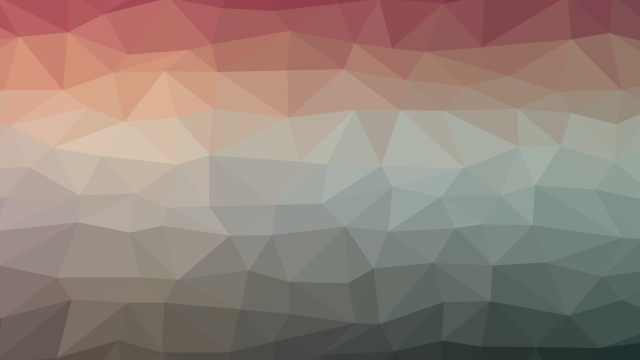
This background is drawn by a WebGL 2 fragment shader. Its source:

```glsl
#version 300 es
precision highp float;
// Low-poly backdrop: a jittered grid of points is split into triangles, and
// each triangle takes one flat colour from a smooth two-sided gradient that
// runs from dark green-grey at the bottom through pale sand to rose at the top.
uniform vec2 u_resolution;
out vec4 outColor;

const vec2 CELL = vec2(0.15, 0.107); // grid spacing in canvas heights

vec2 hash2(vec2 p) {
    return fract(sin(vec2(dot(p, vec2(127.1, 311.7)), dot(p, vec2(269.5, 183.3)))) * 43758.5453);
}

// Grid point moved by a random part of its cell
vec2 gridPoint(vec2 id) {
    return (id + 0.25 + (hash2(id) - 0.5) * vec2(0.78, 0.66)) * CELL;
}

float cross2(vec2 a, vec2 b) {
    return a.x * b.y - a.y * b.x;
}

float area(vec2 a, vec2 b, vec2 c) {
    return cross2(b - a, c - a);
}

// Signed distance to the line a-b, positive on its left
float edgeDistance(vec2 p, vec2 a, vec2 b) {
    return cross2(normalize(b - a), p - a);
}

// Smooth colour field; uv runs from 0 to 1 across the canvas
vec3 gradient(vec2 uv) {
    vec3 leftSide[6] = vec3[6](
        vec3(0.34, 0.29, 0.29), vec3(0.49, 0.43, 0.42), vec3(0.65, 0.59, 0.59),
        vec3(0.79, 0.70, 0.66), vec3(0.80, 0.54, 0.46), vec3(0.70, 0.31, 0.36));
    vec3 rightSide[6] = vec3[6](
        vec3(0.13, 0.20, 0.19), vec3(0.32, 0.40, 0.37), vec3(0.50, 0.58, 0.55),
        vec3(0.62, 0.66, 0.61), vec3(0.58, 0.47, 0.40), vec3(0.45, 0.22, 0.27));
    uv = clamp(uv, 0.0, 1.0);
    float h = uv.y * 5.0;
    int i = min(int(h), 4);
    float t = h - float(i);
    vec3 left = mix(leftSide[i], leftSide[i + 1], t);
    vec3 right = mix(rightSide[i], rightSide[i + 1], t);
    vec3 color = mix(left, right, uv.x);

    // Warm column at the left, strongest below the rose band
    float warm = exp(-pow((uv.x - 0.21) / 0.17, 2.0));
    color += vec3(0.075, 0.065, 0.03) * warm * (1.0 - 0.6 * smoothstep(0.8, 1.0, uv.y));

    // Peach glow on the upper left and cool glow right of the centre
    vec2 peach = (uv - vec2(0.18, 0.70)) / vec2(0.30, 0.10);
    vec2 cool = (uv - vec2(0.62, 0.52)) / vec2(0.25, 0.16);
    color += vec3(0.03, 0.02, 0.0) * exp(-dot(peach, peach));
    color += vec3(0.0, 0.03, 0.04) * exp(-dot(cool, cool));
    return color;
}

// Adds one flat triangle, weighted by its soft-edged coverage of the pixel
void addTriangle(inout vec4 sum, vec2 p, vec2 a, vec2 b, vec2 c) {
    float d = min(edgeDistance(p, a, b), min(edgeDistance(p, b, c), edgeDistance(p, c, a)));
    float coverage = clamp(0.5 + d * u_resolution.y, 0.0, 1.0);
    if (coverage <= 0.0) return;
    vec2 center = (a + b + c) / 3.0;
    float shade = (hash2(floor(center * 500.0)).x - 0.5) * 0.045;
    vec3 color = gradient(center * vec2(u_resolution.y / u_resolution.x, 1.0)) + shade;
    sum += vec4(color, 1.0) * coverage;
}

void main() {
    vec2 p = gl_FragCoord.xy / u_resolution.y;
    vec2 base = floor(p / CELL - 0.25);
    vec4 sum = vec4(0.0);

    for (int y = -1; y <= 1; y++) {
        for (int x = -1; x <= 1; x++) {
            vec2 id = base + vec2(x, y);
            vec2 a = gridPoint(id);
            vec2 b = gridPoint(id + vec2(1, 0));
            vec2 c = gridPoint(id + vec2(1, 1));
            vec2 d = gridPoint(id + vec2(0, 1));

            // Split along the diagonal that leaves the larger small triangle
            if (min(area(a, b, c), area(a, c, d)) > min(area(a, b, d), area(b, c, d))) {
                addTriangle(sum, p, a, b, c);
                addTriangle(sum, p, a, c, d);
            } else {
                addTriangle(sum, p, a, b, d);
                addTriangle(sum, p, b, c, d);
            }
        }
    }
    outColor = vec4(sum.rgb / max(sum.a, 0.001), 1.0);
}
```
